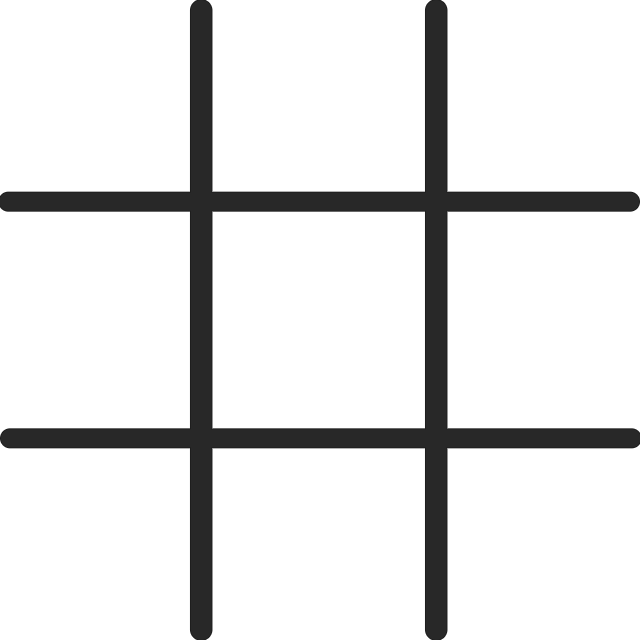
Reproduce this pattern procedurally as a WebGL 2 fragment shader.

```glsl
#version 300 es
precision highp float;

// Two upright and two level dark bars with round ends cross on white,
// forming a three by three grid. Each bar is a capsule distance field;
// their union is filled smoothly, with a slightly darker rim inside.

uniform vec2 u_resolution;
out vec4 fragColor;

const vec3 PAPER = vec3(1.0);
const vec3 INK = vec3(0.157);
const vec3 RIM_INK = vec3(0.11);
const float RIM_WIDTH = 0.0014;

const vec2 CENTER = vec2(0.4980, 0.5);
const vec2 OFFSET = vec2(0.1836, 0.1849);      // bar distance from the center
const float UPRIGHT_RADIUS = 0.01758;
const float LEVEL_RADIUS = 0.01563;
const vec2 UPRIGHT_SPAN = vec2(-0.0013, 1.0013);
const vec2 LEVEL_SPAN = vec2(0.0, 1.0026);     // lower level bar
const float LEVEL_SHIFT = -0.0026;             // slide of the upper level bar

// Capsule along the first axis; span includes both round ends.
float barDistance(vec2 p, float across, vec2 span, float radius) {
    float nearest = clamp(p.x, span.x + radius, span.y - radius);
    return length(p - vec2(nearest, across)) - radius;
}

float gridDistance(vec2 p) {
    float d = 1.0;
    for (int i = 0; i < 2; i++) {
        float side = float(2 * i - 1);
        vec2 place = CENTER + side * OFFSET;
        vec2 levelSpan = LEVEL_SPAN + LEVEL_SHIFT * float(i);
        d = min(d, barDistance(p.yx, place.x, UPRIGHT_SPAN, UPRIGHT_RADIUS));
        d = min(d, barDistance(p, place.y, levelSpan, LEVEL_RADIUS));
    }
    return d;
}

void main() {
    // Square canvas units, centered on wider or taller canvases
    float size = min(u_resolution.x, u_resolution.y);
    vec2 p = (gl_FragCoord.xy - 0.5 * u_resolution) / size + 0.5;
    float pixel = 1.0 / size;

    // Fill with a one pixel edge
    float d = gridDistance(p);
    float fill = clamp(0.5 - d / pixel, 0.0, 1.0);
    float core = clamp(0.5 - (d + RIM_WIDTH) / pixel, 0.0, 1.0);

    vec3 ink = mix(RIM_INK, INK, core);
    fragColor = vec4(mix(PAPER, ink, fill), 1.0);
}
```
